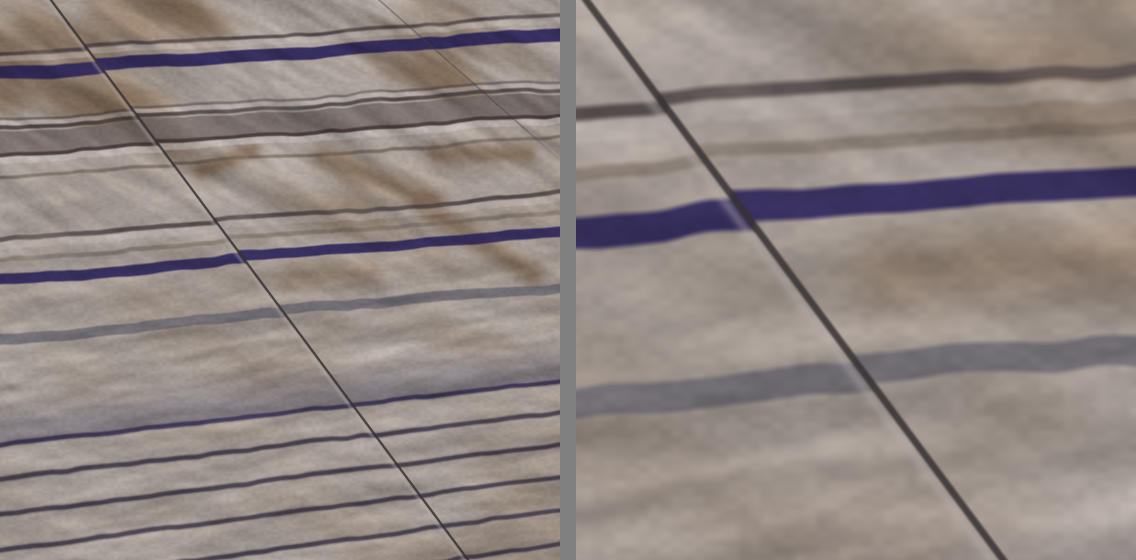
Left: the whole. Right: its middle third, enlarged.
Give the GLSL for this texture, as a Shadertoy shader.

```glsl
// Creased striped cloth: tan fabric with indigo, grey and brown stripes
// that fan out along a curved stripe coordinate, crossed by diagonal seams.
// Stretched noise gives the wrinkles, soft strokes give the larger folds.

float hash(vec2 p) {
    vec3 q = fract(vec3(p.xyx) * 0.1031);
    q += dot(q, q.yzx + 33.33);
    return fract((q.x + q.y) * q.z);
}

float noise(vec2 p) {
    vec2 i = floor(p), f = fract(p);
    f = f * f * (3.0 - 2.0 * f);
    return mix(mix(hash(i), hash(i + vec2(1, 0)), f.x),
               mix(hash(i + vec2(0, 1)), hash(i + vec2(1, 1)), f.x), f.y);
}

float fbm(vec2 p) {
    float sum = 0.0, amp = 0.5;
    for (int i = 0; i < 4; i++) {
        sum += amp * noise(p);
        p = mat2(1.6, 0.5, -0.5, 1.6) * p + 7.3;
        amp *= 0.5;
    }
    return sum;
}

// Noise drawn out along a direction
float creases(vec2 p, vec2 along, vec2 scale) {
    along = normalize(along);
    return fbm(scale * vec2(dot(p, along), dot(p, vec2(-along.y, along.x))) + 11.0);
}

// Wrinkle height: diagonal creases at the top, flatter ones below
float clothHeight(vec2 p) {
    float top = 1.0 - smoothstep(0.2, 0.65, p.y);
    float diagonal = creases(p, vec2(1.0, 0.55), vec2(5.0, 19.0));
    float flatter = creases(p, vec2(1.0, -0.16), vec2(7.0, 24.0));
    return mix(0.75 * flatter, diagonal, 0.2 + 0.7 * top);
}

// Soft stroke from a to b
float fold(vec2 p, vec2 a, vec2 b, float width) {
    vec2 ab = b - a;
    float d = length(p - a - ab * clamp(dot(p - a, ab) / dot(ab, ab), 0.0, 1.0));
    return exp(-d * d / (width * width));
}

void stripe(inout vec3 col, float s, float center, float halfWidth, vec3 ink, float amount) {
    float soft = 0.0025;
    float d = abs(s - center);
    col = mix(col, ink, amount * (1.0 - smoothstep(halfWidth - soft, halfWidth + soft, d)));
}

void mainImage(out vec4 fragColor, in vec2 fragCoord) {
    vec2 p = fragCoord / iResolution.xy;
    p.y = 1.0 - p.y;

    // Stripe coordinate: steeper toward the bottom, rippled, offset at the seam
    float bend = p.y + 0.09 * p.x;
    float s = p.y + p.x * (0.07 + 0.07 * bend * bend);
    float seam = p.x - 0.091 - 0.745 * p.y;
    float upper = 1.0 - smoothstep(0.55, 0.8, p.y);
    s += (0.003 + 0.007 * upper) * (noise(p * vec2(9.0, 6.0)) - 0.5);
    s += 0.004 * (noise(p * vec2(34.0, 18.0)) - 0.5);
    s += 0.005 * upper * smoothstep(-0.003, 0.003, seam) * exp(-6.0 * max(seam, 0.0));

    // Ground cloth with warm stains and folds
    vec3 warm = vec3(0.48, 0.39, 0.31);
    vec3 col = mix(vec3(0.60, 0.56, 0.53), vec3(0.68, 0.65, 0.63), fbm(p * vec2(9.0, 13.0) + 4.0));
    float stain = smoothstep(0.42, 0.72, creases(p, vec2(1.0, 0.45), vec2(4.0, 10.0)));
    stain *= mix(0.3, 0.85, 1.0 - smoothstep(0.15, 0.6, p.y));
    float folds = fold(p, vec2(0.36, 0.305), vec2(0.45, 0.268), 0.016);
    folds += fold(p, vec2(0.58, 0.28), vec2(0.77, 0.36), 0.024);
    folds += fold(p, vec2(0.76, 0.37), vec2(0.95, 0.49), 0.022);
    folds += fold(p, vec2(0.78, 0.275), vec2(0.94, 0.275), 0.02);
    folds += 0.7 * fold(p, vec2(0.52, 0.495), vec2(0.66, 0.485), 0.026);
    col = mix(col, warm, clamp(stain + 0.75 * folds, 0.0, 0.9));

    // Upper stripes
    vec3 indigo = vec3(0.18, 0.15, 0.34), dark = vec3(0.27, 0.24, 0.25);
    vec3 grey = vec3(0.41, 0.40, 0.43), pale = vec3(0.73, 0.70, 0.69);
    float wear = 0.75 + 0.4 * (noise(p * vec2(14.0, 9.0)) - 0.5);
    stripe(col, s, 0.099, 0.0032, dark, wear);
    stripe(col, s, 0.109, 0.005, pale, 0.5);
    stripe(col, s, 0.134, 0.0115, indigo, 0.95);
    stripe(col, s, 0.217, 0.0025, dark, 0.6 * wear);
    stripe(col, s, 0.224, 0.004, pale, 0.5);
    stripe(col, s, 0.232, 0.0035, dark, wear);
    stripe(col, s, 0.260, 0.021, vec3(0.44, 0.40, 0.39), 0.85);
    stripe(col, s, 0.281, 0.0035, vec3(0.24, 0.19, 0.20), 0.85);
    stripe(col, s, 0.291, 0.006, pale, 0.7);
    stripe(col, s, 0.322, 0.0032, vec3(0.36, 0.31, 0.28), 0.75 * wear);
    stripe(col, s, 0.430, 0.004, dark, wear);
    stripe(col, s, 0.442, 0.006, pale, 0.4);
    stripe(col, s, 0.466, 0.004, vec3(0.40, 0.35, 0.31), 0.6 * wear);
    stripe(col, s, 0.501, 0.0095, indigo, 0.93);
    stripe(col, s, 0.607, 0.0095, grey, 0.85);

    // Grey haze that deepens to the first of the evenly spaced lines
    float haze = smoothstep(0.70, 0.79, s) * (1.0 - smoothstep(0.792, 0.797, s));
    col = mix(col, vec3(0.44, 0.42, 0.46), 0.75 * haze);
    for (int i = 0; i < 6; i++) {
        float n = float(i);
        float center = 0.794 + 0.0605 * n + 0.001 * n * n;
        stripe(col, s, center, 0.0065, grey, 0.45);
        stripe(col, s, center, 0.0040, mix(indigo, dark, min(0.4 + n, 0.8)), 0.9);
    }

    // Wrinkle light, weave grain, then the two seams
    float slope = clothHeight(p + vec2(-0.002, 0.005)) - clothHeight(p - vec2(-0.002, 0.005));
    float grain = noise(p * vec2(150.0, 230.0)) - 0.5;
    col *= 1.0 + clamp(1.3 * slope, -0.25, 0.2) + 0.07 * grain;
    float side = p.x - 0.677 - 1.13 * p.y;
    float faint = 0.4 * (1.0 - smoothstep(0.2, 0.32, p.y));
    col = mix(col, pale, 0.35 * exp(-pow((seam + 0.007) / 0.004, 2.0)));
    col = mix(col, dark * 0.8, 0.85 * (1.0 - smoothstep(0.001, 0.0042, abs(seam))));
    col = mix(col, dark, faint * (1.0 - smoothstep(0.001, 0.004, abs(side))));
    fragColor = vec4(col, 1.0);
}
```
